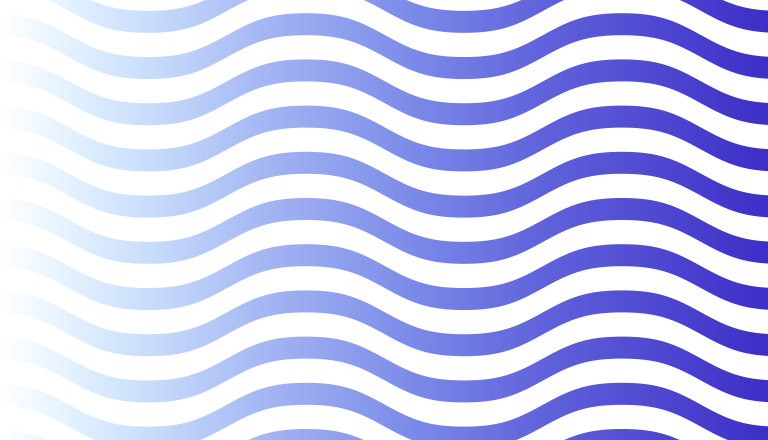
Give the GLSL for this background, as a WebGL 1 fragment shader.

```glsl
precision highp float;
// Stacked wavy ribbons on white, fading from white at the left to deep indigo at the right.

uniform vec2 u_resolution;

const float TAU = 6.2831853;

// Height of the wave, with a third harmonic that flattens crests and troughs.
float waveHeight(float x) {
  float phase = TAU * (x - 0.3984) / 0.4115;
  return 0.053 * (cos(phase) - 0.06 * cos(3.0 * phase));
}

// Blends to the next gradient colour between two positions.
vec3 addStop(vec3 color, vec3 next, float from, float to, float x) {
  return mix(color, next, clamp((x - from) / (to - from), 0.0, 1.0));
}

vec3 ribbonColor(float x) {
  vec3 color = vec3(1.0);
  color = addStop(color, vec3(0.88, 0.94, 1.00), 0.00, 0.10, x);
  color = addStop(color, vec3(0.78, 0.86, 0.985), 0.10, 0.20, x);
  color = addStop(color, vec3(0.63, 0.70, 0.95), 0.20, 0.36, x);
  color = addStop(color, vec3(0.48, 0.54, 0.91), 0.36, 0.54, x);
  color = addStop(color, vec3(0.38, 0.39, 0.86), 0.54, 0.70, x);
  return addStop(color, vec3(0.24, 0.18, 0.78), 0.70, 1.00, x);
}

void main() {
  vec2 uv = gl_FragCoord.xy / u_resolution;

  // Vertical distance to the centre line of the nearest ribbon.
  float spacing = 0.105;
  float offset = uv.y + 0.0498 - waveHeight(uv.x);
  float centreDistance = abs(mod(offset + 0.5 * spacing, spacing) - 0.5 * spacing);

  // Ribbon mask with an edge one pixel wide.
  float coverage = clamp((0.025 - centreDistance) * u_resolution.y + 0.5, 0.0, 1.0);

  gl_FragColor = vec4(mix(vec3(1.0), ribbonColor(uv.x), coverage), 1.0);
}
```
